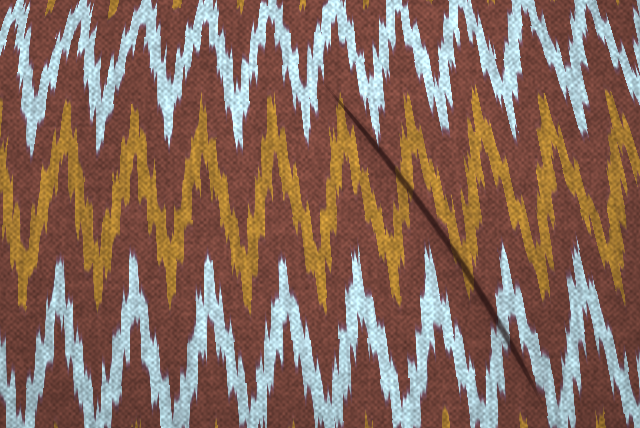
Give the GLSL for this pattern, as a WebGL 1 fragment shader.

```glsl
precision highp float;
// Ikat cloth: stepped zigzag rows in pale blue and gold on brown, with a diagonal crease.
uniform vec2 u_resolution;

const vec3 BROWN = vec3(0.445, 0.262, 0.225);
const vec3 GOLD = vec3(0.67, 0.50, 0.19);
const vec3 BLUE = vec3(0.72, 0.86, 0.90);
const vec3 MAUVE = vec3(0.44, 0.31, 0.40);
const float BAND_LENGTH = 0.37;
const float ROW_DROP = 0.90;
const float STEPS = 4.0;

float hash(vec2 p) {
  vec3 q = fract(vec3(p.xyx) * 0.1031);
  q += dot(q, q.yzx + 33.33);
  return fract((q.x + q.y) * q.z);
}

float noise(vec2 p) {
  vec2 i = floor(p);
  vec2 f = fract(p);
  f = f * f * (3.0 - 2.0 * f);
  return mix(mix(hash(i), hash(i + vec2(1.0, 0.0)), f.x),
             mix(hash(i + vec2(0.0, 1.0)), hash(i + 1.0), f.x), f.y);
}

// Cloth coordinates: x counts zigzag peaks, y counts rows downward.
vec2 clothCoords(vec2 p) {
  float period = 0.1465 + p.y * (0.055 - 0.0205 * p.y);
  float origin = 0.137 + 0.0586 * exp(-p.y / 0.234);
  float y = p.y + 0.027 * p.x;
  return vec2((p.x - origin) / period, 0.399 + 2.586 * y - 0.28 * exp(-7.0 * y));
}

// Turns a straight slope into steps with slightly soft risers.
float staircase(float t, float steps) {
  float s = t * steps;
  return (floor(s) + smoothstep(0.38, 0.62, fract(s))) / steps;
}

// Soft interval from a to b.
float span(float x, float a, float b, float soft) {
  return smoothstep(a - soft, a + soft, x) * (1.0 - smoothstep(b - soft, b + soft, x));
}

// Dyed zigzag rows with feathered thread ends and a mauve bleed.
vec3 zigzag(vec3 ground, vec2 c) {
  float ragged = (noise(vec2(c.x * 14.0, floor(c.y * 4.0))) - 0.5) * 0.05;
  float t = clamp(abs(fract(c.x + 0.5) - 0.5) * 2.0 + ragged, 0.0, 1.0);
  float local = c.y - ROW_DROP * staircase(t, STEPS);
  float row = floor(local + 0.3);
  local -= row + (noise(vec2(c.x * 2.3 + 40.0, row * 7.0 + 90.0)) - 0.5) * 0.07;

  float thread = c.x * 34.0 + 400.0;
  float top = (noise(vec2(thread, row * 5.0 + 60.0)) - 0.5) * 0.13;
  float bottom = BAND_LENGTH + (noise(vec2(thread, row * 5.0 + 130.0)) - 0.5) * 0.13;
  float isGold = mod(row, 2.0);
  float bleed = span(local, top - 0.035, bottom + 0.035, 0.035);
  float dye = span(local, top, bottom, 0.022);

  vec3 col = mix(ground, MAUVE, bleed * mix(0.85, 0.2, isGold));
  vec3 ink = mix(BLUE, GOLD, isGold);
  float streak = noise(vec2(thread * 0.8, c.y * 5.0 + 30.0));
  return mix(col, ink * (0.92 + 0.14 * streak), dye * (0.88 + 0.12 * streak));
}

// Plain weave: crossing threads plus uneven yarn.
float weave(vec2 p) {
  vec2 s = sin(p * vec2(410.0, 450.0));
  float yarn = noise(p * vec2(190.0, 150.0)) - 0.5;
  float slub = noise(p * vec2(95.0, 14.0)) + noise(p * vec2(16.0, 120.0)) - 1.0;
  return 1.0 + 0.10 * s.x * s.y + 0.24 * yarn + 0.10 * slub;
}

// Broad light, fading towards the corners and the lower edge.
float lighting(vec2 p) {
  vec2 d = (p - vec2(0.70, 0.28)) * vec2(0.85, 0.9);
  return 1.08 - 0.30 * dot(d, d) + 0.10 * (noise(p * 3.0 + 5.0) - 0.5);
}

// Curved fold: x is the dark groove, y the lit lip beside it.
vec2 crease(vec2 p) {
  float q = (p.y - 0.19) / 0.76;
  float d = (p.x - 0.752 - 0.518 * q * (1.28 - 0.28 * q)) * 0.8;
  float along = smoothstep(-0.03, 0.25, q) * (1.0 - smoothstep(0.75, 1.04, q));
  float width = mix(0.003, 0.009, along);
  float ends = smoothstep(-0.04, 0.12, q) * (1.0 - smoothstep(0.85, 1.06, q));
  float groove = 1.0 - smoothstep(width * 0.3, width * 1.3, abs(d));
  float shade = 0.25 * exp(-abs(d) * 45.0);
  float lip = exp(-pow((d - 0.02) / 0.012, 2.0));
  return vec2(max(groove * 0.72, shade), lip) * ends;
}

void main() {
  // Height units, y measured downward.
  vec2 p = vec2(gl_FragCoord.x, u_resolution.y - gl_FragCoord.y) / u_resolution.y;
  vec3 col = zigzag(BROWN, clothCoords(p));
  col *= weave(p) * lighting(p);

  vec2 fold = crease(p);
  col *= 1.0 + 0.10 * fold.y;
  col = mix(col, vec3(0.13, 0.06, 0.06), fold.x);
  gl_FragColor = vec4(clamp(col, 0.0, 1.0), 1.0);
}
```
